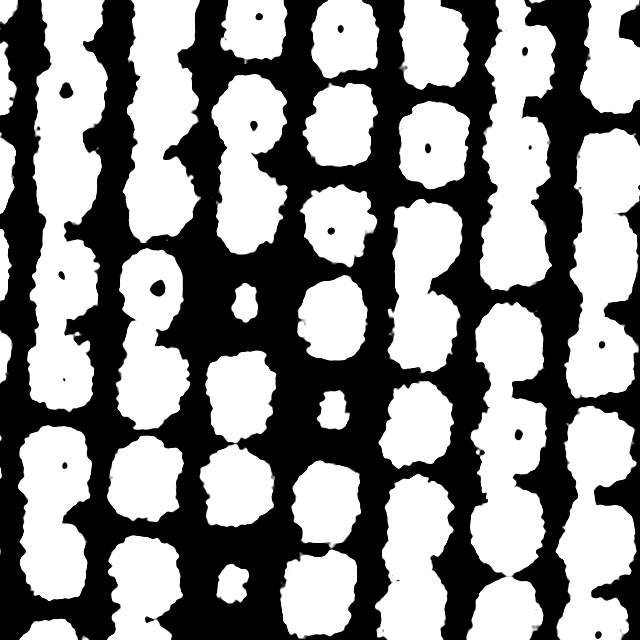
This pattern is drawn by a Shadertoy shader. Its source:

```glsl
const vec2 PITCH = vec2(0.141, 0.1465);    // column and row spacing
const vec2 ORIGIN = vec2(0.098, 0.271);    // centre of cell (0, 0)
const float LEAN = 0.038;                  // sideways lean of the columns
const float ROW_DROP = 0.0195;             // fall of the rows per column
const vec2 BLOB_HALF = vec2(0.054, 0.066);
const float BLOB_ROUND = 0.044;
const float SIZE_LOSS = 0.006;             // largest random shrink
const float FAINT_LOSS = 0.031;            // shrink of worn cells
const vec2 LINK_HALF = vec2(0.033, 0.036);
const float LINK_SHIFT = -0.013;           // links sit left of centre
const float HOLE_CHANCE = 0.3;
const float BARE_COLUMN = 2.4;             // where wear is strongest
const vec3 INK = vec3(0.0);
const vec3 PAPER = vec3(1.0);

float hash(vec2 p) {
    vec3 q = fract(vec3(p.xyx) * 0.1031);
    q += dot(q, q.yzx + 33.33);
    return fract((q.x + q.y) * q.z);
}

float noise(vec2 p) {
    vec2 i = floor(p), f = fract(p);
    f = f * f * (3.0 - 2.0 * f);
    return mix(mix(hash(i), hash(i + vec2(1, 0)), f.x),
               mix(hash(i + vec2(0, 1)), hash(i + vec2(1, 1)), f.x), f.y) - 0.5;
}

float roundBox(vec2 p, vec2 halfSize, float r) {
    vec2 q = abs(p) - halfSize + r;
    return length(max(q, 0.0)) + min(max(q.x, q.y), 0.0) - r;
}

// Worn cells cluster on diagonals of the bare columns
float faintness(vec2 cell) {
    float diagonal = step(abs(mod(cell.x + cell.y, 3.0) - 1.0), 0.5);
    return diagonal * step(abs(cell.x - BARE_COLUMN), 1.0) * step(cell.y, 3.0);
}

float blob(vec2 p, vec2 cell) {
    float loss = SIZE_LOSS * hash(cell + 17.0) + FAINT_LOSS * faintness(cell);
    vec2 wobble = vec2(hash(cell + 41.0), hash(cell + 73.0)) - 0.5;
    return roundBox(p - wobble * vec2(0.008, 0.01), BLOB_HALF - loss,
                    min(BLOB_ROUND, BLOB_HALF.x - loss));
}

// Bridge from a cell to the one above it
float link(vec2 p, vec2 cell) {
    float chance = mix(0.15, 0.75, smoothstep(0.5, 2.5, abs(cell.x - BARE_COLUMN)));
    float worn = max(faintness(cell), faintness(cell + vec2(0, 1)));
    if (worn > 0.5 || hash(cell + 109.0) > chance) return 1.0;
    float narrow = 0.014 * hash(cell + 131.0);
    return roundBox(p - vec2(LINK_SHIFT - 0.5 * narrow, 0.5 * PITCH.y),
                    LINK_HALF - vec2(narrow, 0.0), 0.01);
}

// Small ragged pinhole near the centre
float hole(vec2 p, vec2 cell) {
    if (hash(cell + 151.0) > HOLE_CHANCE || faintness(cell) > 0.5) return 1.0;
    vec2 offset = vec2(hash(cell + 173.0), hash(cell + 191.0)) - 0.5;
    float radius = mix(0.004, 0.014, pow(hash(cell + 211.0), 2.0));
    return length((p - offset * 0.03) * vec2(1.2, 0.9)) - radius;
}

void mainImage(out vec4 fragColor, in vec2 fragCoord) {
    vec2 uv = fragCoord / iResolution.xy;
    float pixel = 1.0 / min(iResolution.x, iResolution.y);

    // Leaning lattice
    vec2 p = uv - ORIGIN;
    p.x -= LEAN * (uv.y - 0.5);
    float column = floor(p.x / PITCH.x + 0.5);

    // Nearest blobs, links and holes
    float solid = 1.0, gap = 1.0;
    for (int dx = -1; dx <= 1; dx++) {
        float c = column + float(dx);
        float baseRow = floor((p.y + ROW_DROP * c) / PITCH.y + 0.5);
        for (int dy = -1; dy <= 1; dy++) {
            vec2 cell = vec2(c, baseRow + float(dy));
            vec2 local = p - cell * PITCH + vec2(0.0, ROW_DROP * c);
            solid = min(solid, min(blob(local, cell), link(local, cell)));
            gap = min(gap, hole(local, cell));
        }
    }

    // Ragged edges: broad swells, then bumps, then fine teeth
    float fine = noise(uv * 130.0 + 57.0);
    solid += 0.014 * noise(uv * 22.0 + 11.0)
           + 0.014 * noise(uv * 58.0 + 31.0)
           + 0.007 * fine;
    gap += 0.008 * noise(uv * 75.0 + 83.0) + 0.003 * fine;

    float d = max(solid, -gap);
    float cover = 1.0 - smoothstep(-0.8 * pixel, 0.8 * pixel, d);
    fragColor = vec4(mix(INK, PAPER, cover), 1.0);
}
```
